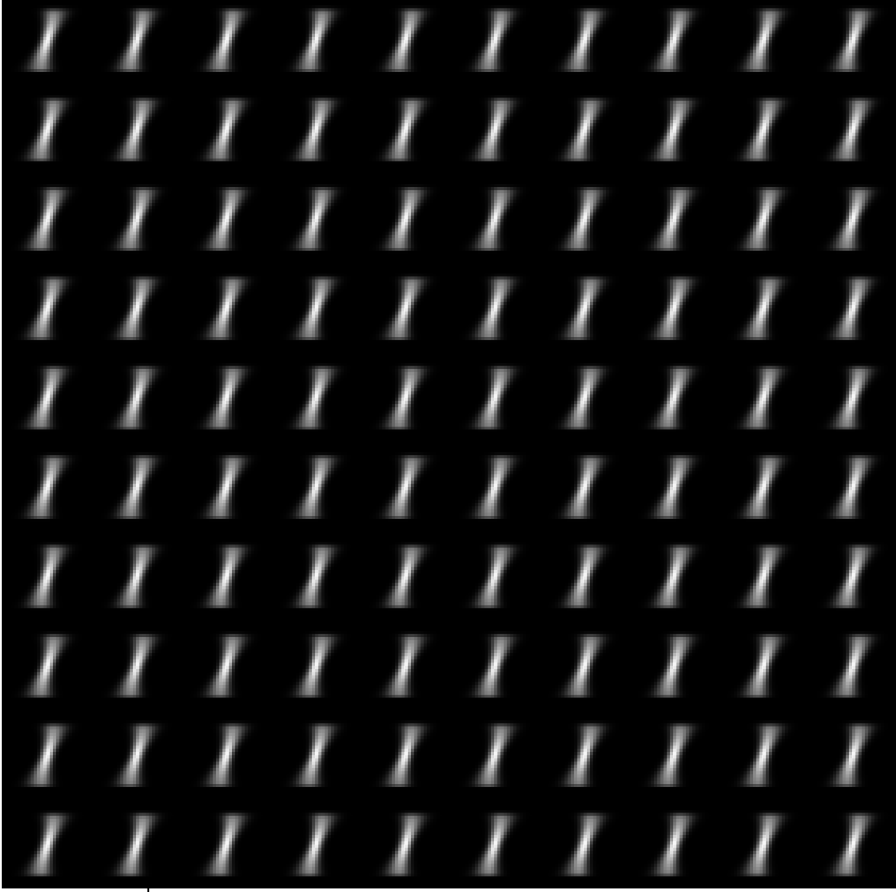
A WebGL 1 fragment shader for this pattern:

```glsl
precision highp float;

uniform vec2 u_resolution;

// Snap to texel centres, blending across one screen pixel at each border
vec2 texelCentre(vec2 t, vec2 texelsPerPixel) {
  vec2 border = floor(t + 0.5);
  return border + clamp((t - border) / texelsPerPixel, -0.5, 0.5);
}

// Blurred leaning stroke: narrow and bright at the waist, wide and dim at the ends
float stroke(vec2 q) {
  float offset = q.x - 0.25 - 1.8 * sin(0.16 * q.y);
  float outward = step(0.0, offset * q.y);
  float innerWidth = sqrt(1.6 + 0.032 * q.y * q.y);
  float outerWidth = sqrt(1.6 + 0.085 * q.y * q.y);
  float width = mix(innerWidth, outerWidth, outward);
  float peak = 2.46 / (innerWidth + outerWidth);
  float ends = smoothstep(-10.6, -8.8, q.y) * (1.0 - smoothstep(8.0, 11.0, q.y));
  return peak * ends * exp(-0.5 * offset * offset / (width * width));
}

// Antialiased step from 0 to 1 at an edge
float edge(float at, float x, float pixel) {
  return clamp((x - at) / pixel + 0.5, 0.0, 1.0);
}

void main() {
  vec2 uv = gl_FragCoord.xy / u_resolution;
  vec2 pixel = 1.0 / u_resolution;

  // Ten by ten cells, each 28 texels square
  vec2 pitch = vec2(0.0999, 0.1002);
  vec2 cell = fract((uv - vec2(0.002, 0.0031)) / pitch);
  vec2 texel = texelCentre(cell * 28.0, 28.0 * pixel / pitch);
  float shade = stroke(texel - 14.0);

  // White margins on the left and bottom, with one dark axis tick
  float inside = edge(0.002, uv.x, pixel.x) * edge(0.004, uv.y, pixel.y);
  float tick = 1.0 - edge(0.001, abs(uv.x - 0.1655), pixel.x);
  shade = mix(1.0 - tick, shade, inside);

  gl_FragColor = vec4(vec3(shade), 1.0);
}
```
